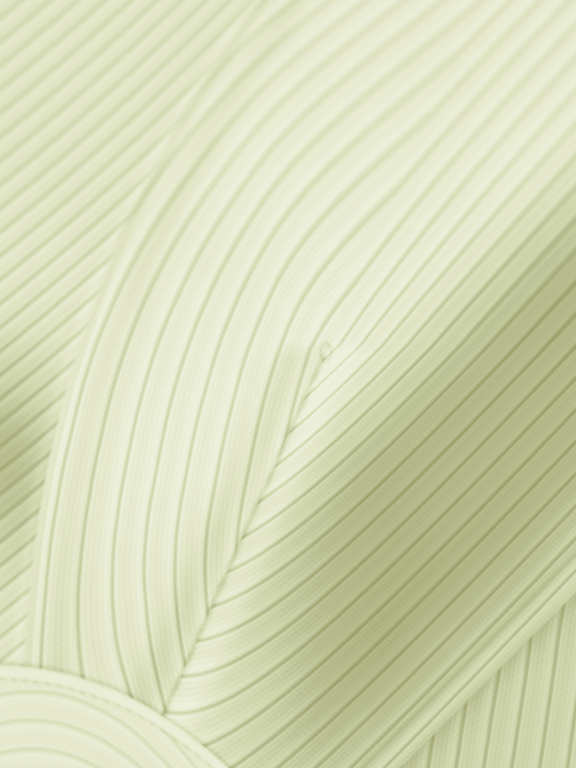
Reproduce this texture procedurally as a Shadertoy shader.

```glsl
const float TAU = 6.28318;

// Darkness of a ribbed knit: thin groove, rounded rib, fine wales
float ribs(float phase, float blur) {
    float w = fwidth(phase);
    float d = abs(fract(phase) - 0.5);
    float groove = 1.0 - smoothstep(0.0, 0.08 + 0.22 * blur + w, d);
    float rounding = 0.5 + 0.5 * sin(TAU * phase + 2.2);
    float wales = sin(TAU * 6.0 * phase) * (1.0 - blur) * smoothstep(0.14, 0.04, w);
    return groove * mix(0.35, 0.22, blur) + 0.10 * rounding + 0.025 * wales;
}

// Soft line of half width w around distance zero
float crease(float d, float w) {
    return exp(-d * d / (w * w));
}

// Layered sines for the uneven cloth
float cloth(vec2 p) {
    float sum = 0.0, amp = 0.5;
    for (int i = 0; i < 4; i++) {
        sum += amp * sin(p.x + 1.7 * sin(p.y)) * sin(p.y + 1.3 * sin(p.x * 0.8));
        p = mat2(1.5, 1.1, -1.1, 1.5) * p + 2.3;
        amp *= 0.55;
    }
    return sum;
}

vec3 palette(float tone) {
    vec3 c = mix(vec3(0.62, 0.64, 0.43), vec3(0.71, 0.73, 0.55), smoothstep(0.0, 0.32, tone));
    c = mix(c, vec3(0.82, 0.85, 0.69), smoothstep(0.28, 0.64, tone));
    c = mix(c, vec3(0.89, 0.90, 0.78), smoothstep(0.58, 0.82, tone));
    return mix(c, vec3(0.93, 0.94, 0.86), smoothstep(0.76, 0.98, tone));
}

void mainImage(out vec4 fragColor, in vec2 fragCoord) {
    vec2 p = fragCoord / iResolution.y;
    float px = 1.0 / iResolution.y;
    float wobble = cloth(p * 9.0);
    vec2 q = p + 0.0025 * wobble;

    // Distances to the seams
    float side = q.x - 0.03 - 0.31 * pow(max(q.y, 0.0), 2.4);
    float dart = q.x - 0.182 - 0.445 * q.y;
    float hem = (q.x - 0.52 - q.y) * 0.707;
    float band = 0.135 - 1.5 * q.x * q.x - q.y;
    float blur = smoothstep(0.5, 1.0, q.y + 0.25 * abs(q.x - 0.42));

    // Rib fields of the left, centre and right panels
    float low = max(0.35 - q.y, 0.0);
    float high = max(q.y - 0.5, 0.0);
    float leftPhase = (q.y - 0.8 * q.x - 0.35 * q.x * q.x) / 0.031;
    float centre = side - 0.6 * low * low * smoothstep(0.0, 0.15, side) - 0.4 * high * high;
    float bend = 1.5 - 3.8 * min(q.y, 0.55);
    float right = q.x - 0.95 * q.y + 0.474 + 0.1 * bend * exp(-max(dart, 0.0) * 10.0);

    // The dart closes at its tip, where both fields flow together
    float spread = max(0.07, (q.y - 0.45) * 0.6);
    float onRight = smoothstep(-0.0015 - px, 0.0015 + px, dart);
    float below = smoothstep(0.56, 0.53, q.y);
    float flow = mix(centre, right, smoothstep(-spread, spread, dart));
    float split = mix(ribs(centre / 0.040, blur), ribs(right / 0.040, blur), onRight);
    float dark = mix(ribs(flow / 0.040, blur), split, below);

    // Broad light and shade
    float slope = (p.x - p.y + 0.12) * 0.707;
    float shade = smoothstep(0.0, 0.19, slope) * (1.0 - 0.45 * smoothstep(0.31, 0.43, slope));
    dark += 0.03 + 0.62 * shade * smoothstep(0.2, 0.52, p.x) * mix(1.0, onRight, below);
    dark += 0.16 * crease(dart + 0.035, 0.03) * below * (1.0 - onRight);
    dark -= 0.12 * crease(dart - 0.025, 0.025) * below;
    dark += 0.10 * crease(side - 0.05, 0.02) + 0.09 * smoothstep(0.5, 0.1, p.y);

    // Dart seam with puckers and a small knot at its tip
    float pucker = 0.5 + 0.5 * sin(q.y * 190.0 + 2.0 * wobble);
    dark += (0.20 + 0.12 * pucker) * crease(dart, 0.003 + px) * below;
    float knot = length((q - vec2(0.423, 0.54)) * vec2(1.3, 0.8));
    dark += 0.16 * crease(knot - 0.009, 0.003) - 0.12 * crease(knot, 0.006);

    // Left panel and its seam
    float leftDark = 0.12 + ribs(leftPhase, max(blur, 0.35));
    leftDark += 0.45 * exp(-p.x * p.x / 0.006 - pow(p.y - 0.40, 2.0) / 0.018);
    float seamSoft = 0.002 + 0.012 * blur + px;
    dark = mix(leftDark, dark, smoothstep(-seamSoft, seamSoft, side));
    dark += 0.12 * crease(side - 0.006, 0.004 + 0.006 * blur);
    dark -= 0.08 * crease(side + 0.008, 0.008);

    // Folded hem and the layer beneath it
    float under = 0.36 + ribs((q.x - 0.15 * q.y) / 0.036, 0.05);
    under += 0.25 * exp(-max(hem, 0.0) * 60.0);
    dark -= 0.16 * crease(hem + 0.014, 0.011);
    dark += 0.12 * crease(hem + 0.034, 0.003);
    dark = mix(dark, under, smoothstep(-px, 0.002 + px, hem));

    // Neck band with its stitched edge
    float bandDark = 0.10 + 0.6 * ribs((q.y - 0.25 * q.x + 3.0 * q.x * q.x) / 0.038, 0.2);
    float stitch = 0.5 + 0.5 * sin(q.x * 420.0);
    bandDark = mix(0.08, bandDark, smoothstep(0.014, 0.022, band));
    bandDark += (0.08 + 0.12 * stitch) * crease(band - 0.018, 0.003);
    dark = mix(dark, bandDark, smoothstep(-0.001 - px, 0.001 + px, band));
    dark += 0.18 * crease(band + 0.002, 0.003 + px);

    // Fine weave and slight unevenness
    float weave = sin(q.x * 610.0 + 2.0 * sin(q.y * 83.0)) * sin(q.y * 730.0 + 2.0 * sin(q.x * 71.0));
    dark += 0.018 * weave * (1.0 - blur) + 0.025 * wobble;
    fragColor = vec4(palette(clamp(1.0 - dark, 0.0, 1.0)), 1.0);
}
```
